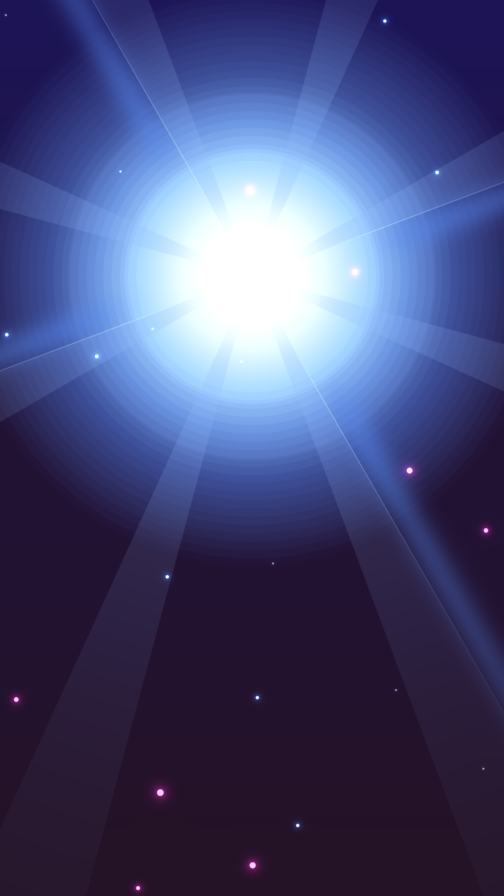
Reproduce this background procedurally as a Shadertoy shader.

```glsl
// A white-blue starburst over a violet night sky: stepped radial glow, eight
// wedge rays repeated by angle, two soft shafts with a thin bright seam, and
// small pink, blue and white stars scattered by a hash. Lengths are in widths.

// Hash without sine: one number in, two in 0..1 out.
vec2 hash21(float n) {
    vec3 q = fract(vec3(n) * vec3(0.1031, 0.1030, 0.0973));
    q += dot(q, q.yzx + 33.33);
    return fract((q.xx + q.yz) * q.zy);
}

// 1 below the inner radius, falling linearly to 0 at the outer one.
float falloff(float inner, float outer, float r) {
    return clamp((outer - r) / (outer - inner), 0.0, 1.0);
}

// Antialiased fill of a signed distance.
float fill(float d, float px) {
    return 1.0 - smoothstep(-px, px, d);
}

vec3 skyColor(float y) {
    vec3 sky = mix(vec3(0.14, 0.07, 0.15), vec3(0.13, 0.07, 0.20), smoothstep(0.0, 0.45, y));
    return mix(sky, vec3(0.11, 0.08, 0.33), smoothstep(0.45, 1.0, y));
}

// Glow ramp from the sky inwards, with stepped rings and two larger discs.
vec3 addGlow(vec3 col, float r, float px) {
    float ring = r / 0.0165;
    float stepped = (floor(ring) + smoothstep(0.8, 1.0, fract(ring))) * 0.0165;
    float q = mix(r, stepped + 0.006, 0.65);
    col = mix(col, vec3(0.24, 0.31, 0.60), falloff(0.405, 0.575, q));
    col = mix(col, vec3(0.40, 0.56, 0.85), falloff(0.308, 0.405, q));
    col = mix(col, vec3(0.62, 0.80, 0.98), falloff(0.225, 0.308, q));
    col = mix(col, vec3(0.89, 0.95, 1.00), falloff(0.139, 0.225, r));
    col = mix(col, vec3(1.0), falloff(0.07, 0.139, r));
    col += vec3(0.03, 0.035, 0.03) * fill(r - 0.253, px);
    return col + vec3(0.02, 0.025, 0.035) * fill(r - 0.366, px);
}

// Eight wedges, one every 45 degrees.
float wedgeRays(vec2 p, float r, float px) {
    float offset = mod(atan(p.y, p.x), 0.7854) - 0.4407;
    return fill((abs(offset) - 0.083) * r, px) * 0.34 * exp(-1.8 * r);
}

// Shaft through the centre: x is the soft band on one side, y the seam.
vec2 shaft(vec2 p, float angle, float side, float px) {
    vec2 dir = vec2(cos(angle), sin(angle));
    float along = dot(p, dir);
    float across = (dir.x * p.y - dir.y * p.x) * sign(along) * side;
    float reach = abs(along);
    float off = (across - 0.03) / 0.034;
    float band = exp(-off * off) * smoothstep(0.1, 0.35, reach) * exp(-0.9 * reach);
    float seam = fill(abs(across) - 0.0008, px);
    seam *= smoothstep(0.08, 0.16, reach) * exp(-3.0 * reach);
    return vec2(band, seam);
}

vec3 starLight(vec2 p, float height, float px) {
    vec3 light = vec3(0.0);
    for (int i = 0; i < 22; i++) {
        float n = float(i);
        vec2 jitter = hash21(n + 17.0);
        vec2 pos = fract(vec2(0.755, 0.57) * n + 0.12 * jitter + vec2(0.41, 0.92));
        float d = length(p - pos * vec2(1.0, height));
        int kind = i % 3;
        vec3 tint = kind == 0 ? vec3(0.95, 0.12, 0.75) : vec3(0.25, 0.55, 0.95);
        float size = kind == 0 ? mix(0.0035, 0.0065, jitter.x)
                   : kind == 1 ? 0.003 : 0.0018;
        float halo = kind == 2 ? 0.15 : 0.8;
        light += tint * halo * exp(-d / (size * 1.3));
        light += mix(tint, vec3(1.0), 0.75) * fill(d - size, px) * (kind == 2 ? 0.55 : 0.9);
    }
    return light;
}

void mainImage(out vec4 fragColor, in vec2 fragCoord) {
    float px = 1.0 / iResolution.x;
    vec2 p = (fragCoord - vec2(0.5, 0.6914) * iResolution.xy) * px;
    float r = length(p);

    // Sky and glow
    vec3 col = addGlow(skyColor(fragCoord.y / iResolution.y), r, px);

    // Rays and shafts
    col = mix(col, vec3(0.58, 0.74, 1.0), wedgeRays(p, r, px) * smoothstep(0.08, 0.2, r));
    vec2 beams = shaft(p, radians(20.5), -1.0, px) + shaft(p, radians(120.0), 1.0, px);
    col = mix(col, vec3(0.34, 0.54, 0.95), min(beams.x * 0.62, 1.0) * smoothstep(0.2, 0.4, r));
    col = mix(col, vec3(0.85, 0.95, 1.0), min(beams.y, 1.0));

    // Stars
    col += starLight(fragCoord * px, iResolution.y * px, px);

    fragColor = vec4(clamp(col, 0.0, 1.0), 1.0);
}
```
